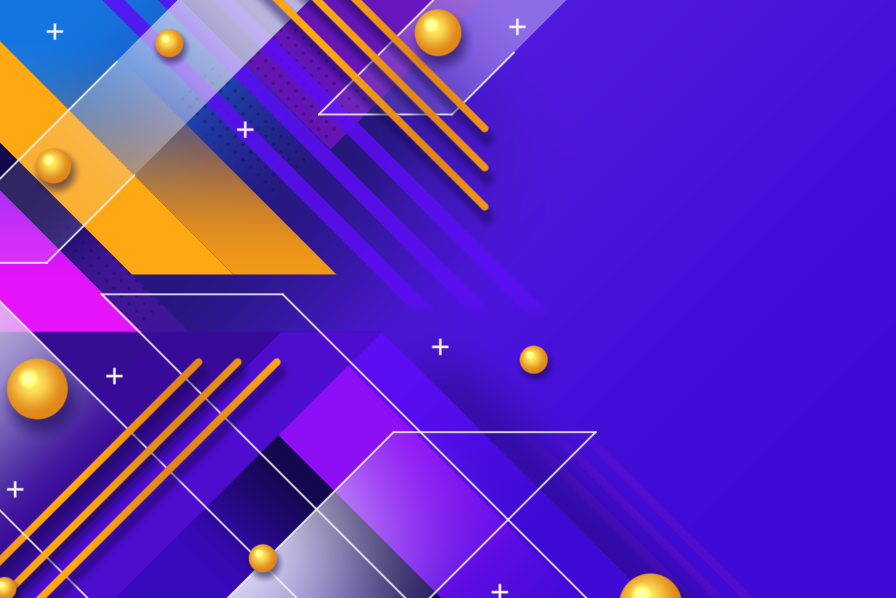
Reproduce this background procedurally as a Shadertoy shader.

```glsl
// Diagonal glass panels, violet bars and golden balls on a deep violet backdrop.

const float HEIGHT = 5.12;      // canvas height in design units
const float BAR = .032;         // half widths of bars and outlines
const float LINE = .006;
const float DOT_STEP = .13;
const vec3 VIOLET = vec3(.32, .1, .87);
const vec3 DEEP = vec3(.25, .04, .84);
const vec3 NAVY = vec3(.13, .09, .46);
const vec3 INK = vec3(.08, .03, .3);
const vec3 BLUE = vec3(.08, .46, .88);
const vec3 NEON = vec3(.36, .05, .95);
const vec3 PLUM = vec3(.43, .08, .74);
const vec3 DUSK = vec3(.22, .04, .6);
const vec3 MAGENTA = vec3(.9, .08, .98);
const vec3 ORANGE = vec3(1, .66, .08);
const vec3 BRONZE = vec3(.88, .53, .1);
const vec3 GLASS = vec3(.88, .88, .95);

// Centre and radius of each ball, centres of crosses, ends of outlines
const vec3 BALLS[8] = vec3[8](
    vec3(3.75, .28, .2), vec3(1.45, .37, .12), vec3(.46, 1.42, .15), vec3(.32, 3.33, .26),
    vec3(4.57, 3.08, .12), vec3(2.25, 4.78, .12), vec3(.04, 5.04, .1), vec3(5.57, 5.18, .27));
const vec2 CROSSES[7] = vec2[7](
    vec2(.47, .27), vec2(4.43, .23), vec2(2.1, 1.11), vec2(3.77, 2.97),
    vec2(.98, 3.22), vec2(.13, 4.19), vec2(4.28, 5.07));
const vec4 EDGES[8] = vec4[8](
    vec4(0, 1.53, 1, .53), vec4(0, 2.25, .4, 2.25), vec4(.4, 2.25, 1.15, 1.5),
    vec4(3.71, 0, 2.73, .98), vec4(2.73, .98, 3.87, .98), vec4(3.87, .98, 4.4, .45),
    vec4(.87, 2.52, 2.42, 2.52), vec4(3.37, 3.7, 5.1, 3.7));

float pixel;

float ramp(float a, float b, float x) {
    float t = clamp((x - a) / (b - a), 0., 1.);
    return t * t * (3. - 2. * t);
}
float cover(float d) { return ramp(-pixel, pixel, d); }
float band(float x, float lo, float hi) { return cover(x - lo) * cover(hi - x); }
void paint(inout vec3 col, vec3 ink, float a) { col = mix(col, ink, a); }

float segment(vec2 p, vec2 a, vec2 b) {
    vec2 d = b - a;
    return length(p - a - d * clamp(dot(p - a, d) / dot(d, d), 0., 1.));
}

void outline(inout vec3 col, vec2 p, vec2 a, vec2 b) {
    paint(col, vec3(.96), .85 * ramp(LINE + pixel, LINE - .5 * pixel, segment(p, a, b)));
}

// Rounded golden bar with a soft shadow
void bar(inout vec3 col, vec2 p, vec2 a, vec2 b) {
    paint(col, INK, .45 * ramp(.11, 0., segment(p - vec2(.02, .09), a, b)));
    paint(col, mix(BRONZE, ORANGE, .5 + .5 * sin(p.x * 3.)), cover(BAR - segment(p, a, b)));
}

void ball(inout vec3 col, vec2 p, vec3 b) {
    vec2 q = (p - b.xy) / b.z;
    paint(col, INK, .55 * ramp(1.5, .6, length(q - vec2(.15, .35))));
    vec3 gold = mix(vec3(1, .9, .36), BRONZE, ramp(.1, 1.1, length(q + vec2(.15, .2))));
    gold += .35 * ramp(.4, 0., length(q + vec2(.3, .35)));
    paint(col, gold, cover((1. - length(q)) * b.z));
}

void mainImage(out vec4 fragColor, in vec2 fragCoord) {
    pixel = HEIGHT / iResolution.y;
    vec2 p = fragCoord * pixel;
    p.y = HEIGHT - p.y;                  // y runs down from the top
    float u = p.x + p.y, v = p.x - p.y;  // axes across the two diagonals

    // Backdrop and the soft shade behind the upper panels
    vec3 col = mix(VIOLET, DEEP, ramp(4., 11., u));
    paint(col, NAVY, .9 * ramp(6.9, 3.9, u) * ramp(4.3, 1.3, v));

    // Blue band, plum patch, dark block and dots
    paint(col, BLUE, band(v, -.35, 1.55) * ramp(4.4, .6, u));
    paint(col, PLUM, .85 * band(u, 2.65, 4.11) * cover(v - 1.55));
    paint(col, NAVY, .7 * cover(u - 4.11) * band(v, 1.5, 2.3) * ramp(5.3, 4.2, u));
    float inkBand = band(v, -1.63, -1.22);
    paint(col, PLUM, .35 * inkBand * ramp(1.8, 3.6, u));
    float dots = cover(.022 - length(mod(vec2(u, v), DOT_STEP) - .5 * DOT_STEP));
    paint(col, INK, .35 * dots * band(u, 2.4, 4.) * (band(v, .6, 2.3) + inkBand));

    // Violet stripes above, fainter ones below
    for (int i = 0; i < 3; i++) {
        float k = float(i), d = abs(v - .97 - .475 * k);
        paint(col, NEON, .85 * cover(.095 - d) * ramp(2.72, 2.55, p.y));
        d = abs(v - .78 - .25 * k);
        paint(col, PLUM, .35 * cover(.05 - d) * ramp(3.6, 4., p.y));
    }

    // Ink, magenta and orange bands at the left
    paint(col, INK, inkBand * ramp(3.2, 1.9, u));
    paint(col, mix(NEON, MAGENTA, ramp(.6, 2.6, p.y)), cover(-1.63 - v) * cover(2.85 - p.y));
    float top = cover(2.35 - p.y);
    paint(col, ORANGE, band(v, -1.22, -.35) * top);
    paint(col, mix(BRONZE, ORANGE, .5), band(v, -.35, .53) * top * ramp(.3, 2.35, p.y));

    // Lower chevron: two arms, a hollow and a bright block
    float lower = cover(p.y - 2.84) * cover(.43 - v), right = cover(u - 6.11);
    paint(col, DUSK, lower * mix(.75, 1., cover(u - 4.23)));
    paint(col, mix(DUSK, NEON, .6), lower * band(u, 5.25, 6.11));
    paint(col, INK, .35 * ramp(1.3, .43, v) * cover(v - .43) * ramp(6.1, 7.5, u));
    paint(col, mix(INK, DEEP, .8 * ramp(-1.4, -3.2, v)), right * cover(-1.34 - v));
    paint(col, mix(NEON, DEEP, ramp(6.3, 9.2, u)), right * band(v, -1.34, .43));
    paint(col, mix(NEON, MAGENTA, .35), right * band(v, -1.34, -.15) * ramp(10.5, 7., u));

    // Translucent glass panels
    paint(col, GLASS, band(u, 1.52, 2.65) * cover(2.25 - p.y) * mix(.14, .78, ramp(-1.2, 2.2, v)));
    paint(col, GLASS, band(u, 3.71, 4.85) * cover(.98 - p.y) * mix(.06, .42, ramp(1.8, 4.4, v)));
    paint(col, GLASS, .72 * cover(-2.58 - v) * ramp(4.9, 2.6, u));
    paint(col, GLASS, band(u, 7.07, 8.8) * cover(p.y - 3.7) * ramp(.3, -2.8, v) * ramp(9.8, 6.5, u));

    // Outlines, then golden bars
    for (int i = 0; i < 8; i++) outline(col, p, EDGES[i].xy, EDGES[i].zw);
    for (int i = 0; i < 3; i++) {
        float k = float(i), s = .335 * k;
        if (i < 2) {
            outline(col, p, vec2(.87 + 1.55 * k, 2.52), vec2(3.57 + 1.55 * k, 5.22));
            outline(col, p, vec2(0, 2.58 + 1.79 * k), vec2(3, 5.58 + 1.79 * k));
            outline(col, p, vec2(3.37 + 1.73 * k, 3.7), vec2(1.77 + 1.73 * k, 5.3));
        }
        bar(col, p, vec2(2.18 + s, -.2), vec2(4.15, 1.77 - s));
        bar(col, p, vec2(1.7 + s, 3.1), vec2(-.6 + s, 5.4));
    }

    // Balls and small crosses
    for (int i = 0; i < 8; i++) ball(col, p, BALLS[i]);
    for (int i = 0; i < 7; i++) {
        vec2 q = abs(p - CROSSES[i]);
        paint(col, vec3(.97), cover(.07 - max(q.x, q.y)) * cover(.011 - min(q.x, q.y)));
    }
    fragColor = vec4(col, 1);
}
```
